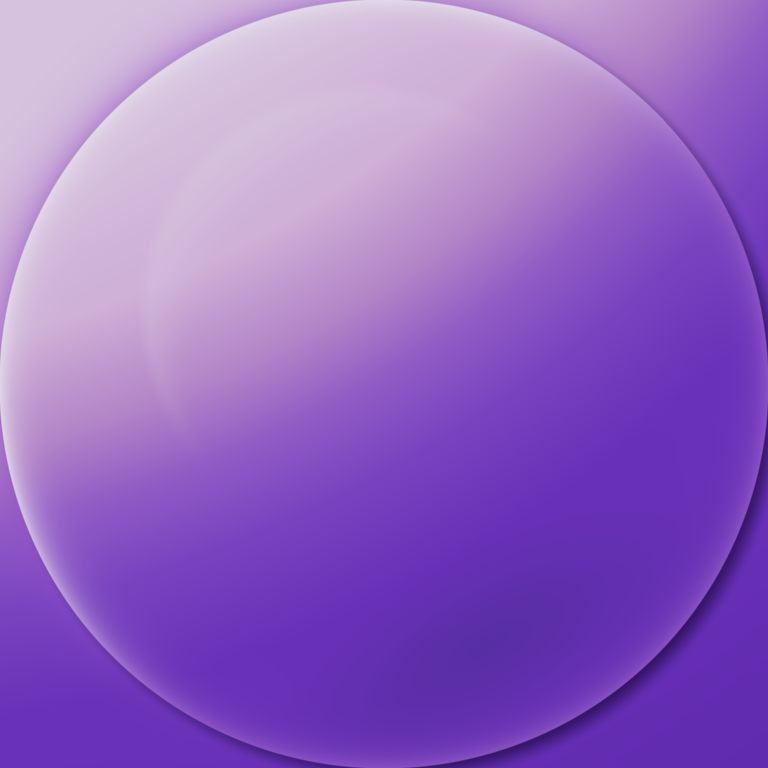
Write a Shadertoy shader that draws this background.

```glsl
// A glossy violet glass disc that fills the canvas, over a matching backdrop.
// One wide radial gradient colours both; a drop shadow, a rim light,
// a faint crescent and a deep violet pool give the disc its volume.

// Lilac-to-violet ramp over the distance from a far upper-left centre.
vec3 gradient(vec2 p) {
    float d = length(p - vec2(-0.34, 1.93));
    vec3 col = mix(vec3(0.84, 0.76, 0.87), vec3(0.81, 0.69, 0.84), smoothstep(1.15, 1.43, d));
    col = mix(col, vec3(0.70, 0.52, 0.78), clamp((d - 1.41) / 0.14, 0.0, 1.0));
    col = mix(col, vec3(0.57, 0.36, 0.77), clamp((d - 1.55) / 0.10, 0.0, 1.0));
    col = mix(col, vec3(0.47, 0.26, 0.75), clamp((d - 1.65) / 0.11, 0.0, 1.0));
    col = mix(col, vec3(0.41, 0.19, 0.72), clamp((d - 1.76) / 0.14, 0.0, 1.0));
    return mix(col, vec3(0.38, 0.17, 0.69), smoothstep(1.95, 2.35, d));
}

// Soft crescent: inside one circle, outside a shifted copy of it.
float crescent(vec2 p) {
    vec2 q = p - vec2(0.475, 0.596);
    float outer = smoothstep(0.0, 0.025, 0.3 - length(q));
    float inner = smoothstep(0.0, 0.1, length(q - vec2(0.08, -0.08)) - 0.3);
    return outer * inner;
}

// Tilted gaussian pool near the bottom of the disc.
float darkPool(vec2 p) {
    vec2 q = p - vec2(0.635, 0.16);
    q = vec2(dot(q, vec2(0.87, 0.5)), dot(q, vec2(-0.5, 0.87)));
    return exp(-dot(q / vec2(0.2, 0.08), q / vec2(0.2, 0.08)));
}

void mainImage(out vec4 fragColor, in vec2 fragCoord) {
    float size = min(iResolution.x, iResolution.y);
    vec2 fromCentre = (fragCoord - 0.5 * iResolution.xy) / size;
    vec2 p = fromCentre + 0.5;
    float edge = length(fromCentre) - 0.5007;
    float lit = dot(normalize(fromCentre + 1e-5), vec2(-0.707, 0.707));
    vec3 base = gradient(p);

    // Backdrop: violet halo on the lit side, drop shadow at the lower right
    float halo = 0.5 * smoothstep(-0.6, 0.5, lit) * exp(-max(edge, 0.0) / 0.025);
    vec3 backdrop = mix(base, vec3(0.58, 0.32, 0.77), halo);
    float shadowEdge = length(fromCentre - vec2(0.012, -0.012)) - 0.5;
    float shadow = 1.0 - smoothstep(-0.02, 0.014, shadowEdge);
    backdrop *= mix(vec3(1.0), vec3(0.48, 0.42, 0.53), shadow);

    // Disc: pool, crescent, then a rim glow that brightens toward the light
    vec3 disc = mix(base, vec3(0.33, 0.18, 0.63), 0.8 * darkPool(p));
    disc = mix(disc, vec3(0.85, 0.80, 0.88), 0.35 * crescent(p));
    float light = smoothstep(-0.4, 0.6, lit);
    vec3 rimColor = mix(vec3(0.60, 0.38, 0.79), vec3(0.89, 0.86, 0.91), light);
    float rim = mix(0.7, 0.95, light) * exp(min(edge, 0.0) / 0.018);
    disc = mix(disc, rimColor, rim);

    float pixel = 1.0 / size;
    vec3 col = mix(disc, backdrop, smoothstep(-pixel, pixel, edge));
    fragColor = vec4(col, 1.0);
}
```
